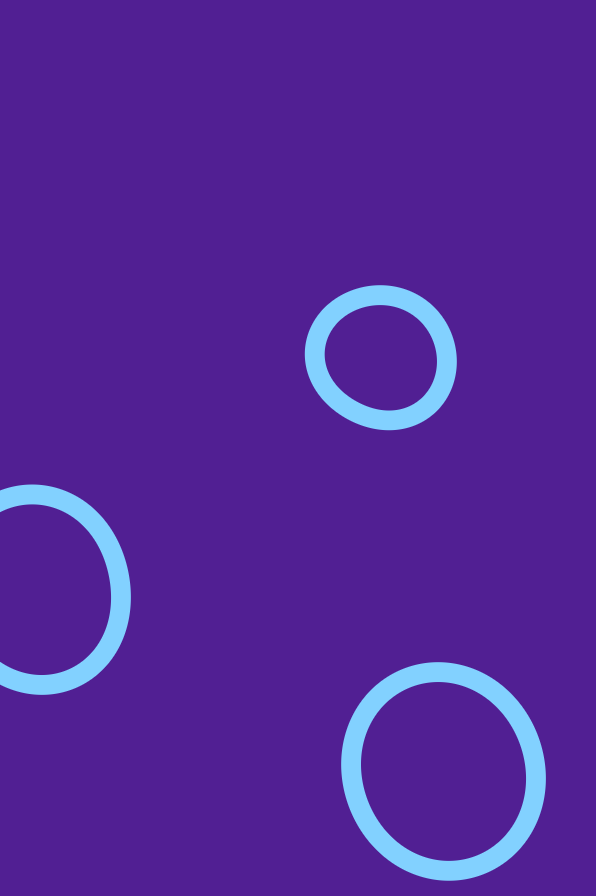
A WebGL 1 fragment shader for this background:

```glsl
precision highp float;
// Draws three hand-drawn, slightly lopsided sky-blue rings on flat deep purple.

uniform vec2 u_resolution;

const vec3 PURPLE = vec3(0.318, 0.122, 0.576);
const vec3 SKY_BLUE = vec3(0.51, 0.82, 1.0);
const float HALF_STROKE = 0.0111;
const int RING_COUNT = 3;

// Value at k of the parabola with the given start, slope and bend.
float parabola(float start, float slope, float bend, float k) {
  return start + k * (slope + k * bend);
}

// Rings climb the canvas in a zigzag, in units of its height.
vec2 ringCenter(float k) {
  float leftSwing = 0.421 * mod(k, 2.0);
  return vec2(0.495 - 0.035 * k - leftSwing,
              parabola(0.139, 0.175, 0.028, k));
}

// Relative radius of a lopsided circle in the given direction.
float wobble(float angle, float tall, float tilt, float lean) {
  return 1.0 - tall * cos(2.0 * angle) - tilt * sin(2.0 * angle)
       + lean * (cos(angle) - cos(3.0 * angle));
}

// Approximate distance from p to the middle of ring k's stroke.
float ringDistance(vec2 p, float k) {
  vec2 offset = p - ringCenter(k);
  float angle = atan(offset.y, offset.x);
  float radius = parabola(0.1068, 0.0058, -0.0117, k);
  float tall = parabola(0.0365, 0.0623, -0.0473, k);
  return abs(length(offset) - radius * wobble(angle, tall, 0.032, 0.007 * k));
}

// Antialiased coverage of a stroke.
float strokeMask(float dist, float halfWidth, float pixel) {
  return clamp(0.5 + (halfWidth - dist) / pixel, 0.0, 1.0);
}

void main() {
  vec2 p = gl_FragCoord.xy / u_resolution.y;
  float pixel = 1.0 / u_resolution.y;

  float coverage = 0.0;
  for (int i = 0; i < RING_COUNT; i++) {
    float dist = ringDistance(p, float(i));
    coverage = max(coverage, strokeMask(dist, HALF_STROKE, pixel));
  }

  gl_FragColor = vec4(mix(PURPLE, SKY_BLUE, coverage), 1.0);
}
```
